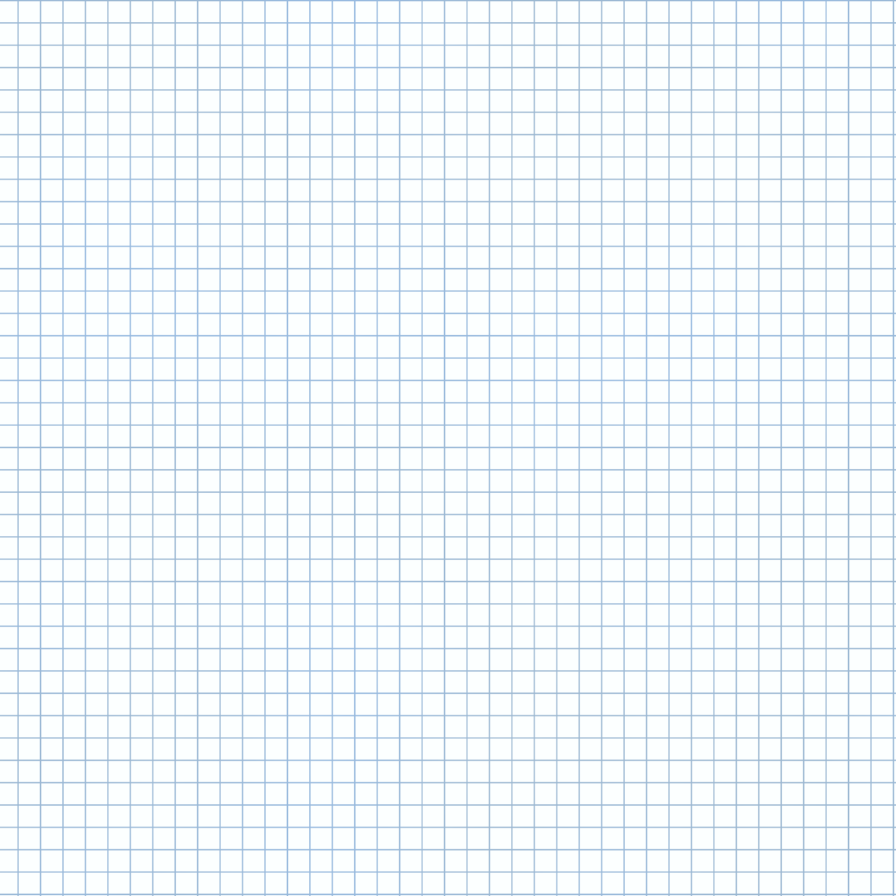
Reproduce this pattern procedurally as a Shadertoy shader.

```glsl
// Sheet of squared paper ruled with fine pale blue lines.

const vec2  PITCH        = vec2(0.02505, 0.02494);  // line spacing, canvas units
const vec2  FIRST_LINE   = vec2(0.0202, 0.0018);    // left and bottom line positions
const float LINE_WIDTH   = 0.00147;
const float FILTER_PX    = 1.4;                     // edge softness in pixels
const vec3  PAPER        = vec3(0.99, 1.0, 1.0);
const vec3  INK          = vec3(0.61, 0.72, 0.82);
const vec3  INK_BLUE     = vec3(0.59, 0.73, 0.88);
const float LINE_VARY    = 0.12;                    // strength change between lines
const float WEAR         = 0.12;                    // strength change along lines
const float WEAR_SCALE   = 9.0;
const float TINT_SCALE   = 4.0;

float hash(float n) {
    return fract(sin(n * 12.9898) * 43758.5453);
}

vec2 gradient(vec2 cell) {
    float angle = 6.28318 * hash(dot(cell, vec2(1.0, 57.0)));
    return vec2(cos(angle), sin(angle));
}

float gradientNoise(vec2 p) {
    vec2 i = floor(p), f = fract(p);
    vec2 u = f * f * f * (f * (f * 6.0 - 15.0) + 10.0);
    float a = dot(gradient(i), f);
    float b = dot(gradient(i + vec2(1, 0)), f - vec2(1, 0));
    float c = dot(gradient(i + vec2(0, 1)), f - vec2(0, 1));
    float d = dot(gradient(i + vec2(1, 1)), f - vec2(1, 1));
    return mix(mix(a, b, u.x), mix(c, d, u.x), u.y);
}

// Box-filtered coverage of the nearest vertical (x) and horizontal (y) line.
vec2 lineCoverage(vec2 uv, vec2 footprint) {
    vec2 t = (uv - FIRST_LINE) / PITCH;
    vec2 dist = abs(t - round(t)) * PITCH;
    vec2 overlap = 0.5 * (LINE_WIDTH + footprint) - dist;
    return clamp(overlap, vec2(0.0), min(vec2(LINE_WIDTH), footprint)) / footprint;
}

void mainImage(out vec4 fragColor, in vec2 fragCoord) {
    vec2 uv = fragCoord / iResolution.xy;
    vec2 coverage = lineCoverage(uv, FILTER_PX / iResolution.xy);

    // Each line has its own strength, fading slightly along its length.
    vec2 id = round((uv - FIRST_LINE) / PITCH);
    vec2 perLine = vec2(hash(id.x + 3.0), hash(id.y + 71.0)) * 2.0 - 1.0;
    float wear = gradientNoise(uv * WEAR_SCALE + 20.0);
    vec2 ink = coverage * (1.0 + LINE_VARY * perLine + WEAR * wear);

    // Crossings build up where two strokes overlap.
    float amount = clamp(1.0 - (1.0 - ink.x) * (1.0 - ink.y), 0.0, 1.0);
    float tint = smoothstep(-0.4, 0.6, gradientNoise(uv * TINT_SCALE + 5.0));
    fragColor = vec4(mix(PAPER, mix(INK, INK_BLUE, tint), amount), 1.0);
}
```
